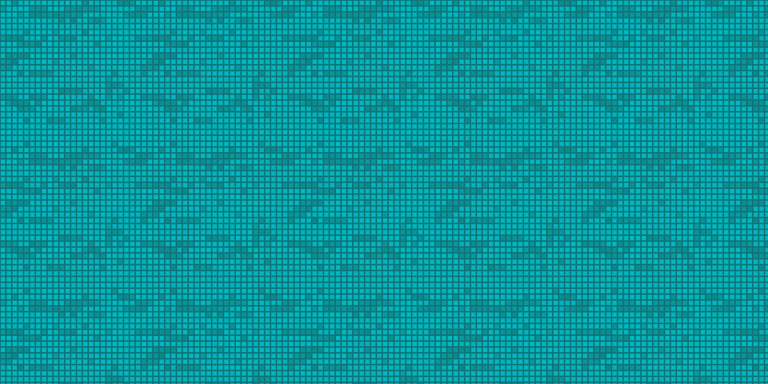
Give the GLSL for this pattern, as a Shadertoy shader.

```glsl
// Teal mosaic: small square tiles on dark grout, with a repeating block of dimmed tiles.

const float CELLS_DOWN   = 65.3;   // tiles over the canvas height
const float BLOCK_CELLS  = 25.0;   // tiles per side of the repeating block
const float TILE_HALF    = 0.365;  // half width of a tile, in cells
const float CORNER       = 0.06;   // corner radius, in cells
const float RUN_LENGTH   = 3.0;    // tiles in a horizontal dim run
const float RUN_CHANCE   = 0.13;
const float SINGLE_CHANCE = 0.07;
const float SHADE_JITTER = 0.04;
const float TAU = 6.2831853;

const vec3 GROUT  = vec3(0.05, 0.46, 0.48);
const vec3 BRIGHT = vec3(0.01, 0.715, 0.745);
const vec3 DIM    = vec3(0.06, 0.54, 0.55);

float hash(vec2 p) {
    vec3 q = fract(vec3(p.xyx) * 0.1031);
    q += dot(q, q.yzx + 33.33);
    return fract((q.x + q.y) * q.z);
}

float roundedBox(vec2 p, float halfSize, float radius) {
    vec2 d = abs(p) - halfSize + radius;
    return length(max(d, 0.0)) + min(max(d.x, d.y), 0.0) - radius;
}

// Layered sines that wrap with the block and gather the dim tiles in patches
float patchiness(vec2 cell) {
    vec2 a = cell * TAU / BLOCK_CELLS;
    return 1.0 + 0.35 * sin(2.0 * a.x + 3.0 * a.y)
               + 0.30 * sin(a.x - 5.0 * a.y + 1.7);
}

// How strongly a tile is dimmed, from 0 to 1
float dimming(vec2 cell) {
    float rowShift = floor(hash(vec2(cell.y, 71.0)) * BLOCK_CELLS);
    float run = floor(mod(cell.x + rowShift, BLOCK_CELLS) / RUN_LENGTH);
    float density = patchiness(cell);
    float inRun = step(hash(vec2(run + 40.0, cell.y)), RUN_CHANCE * density);
    float single = step(hash(cell + 11.0), SINGLE_CHANCE * density);
    float strength = mix(0.6, 1.0, hash(cell + 53.0));
    return max(inRun, single) * strength;
}

void mainImage(out vec4 fragColor, in vec2 fragCoord) {
    // Cells counted from the top left corner
    float cellsPerPixel = CELLS_DOWN / iResolution.y;
    vec2 p = vec2(fragCoord.x, iResolution.y - fragCoord.y) * cellsPerPixel;
    vec2 cell = mod(floor(p), BLOCK_CELLS);

    // Tile colour
    vec3 tile = mix(BRIGHT, DIM, dimming(cell));
    tile *= 1.0 + SHADE_JITTER * (hash(cell + 97.0) - 0.5);

    // Tile over grout
    float dist = roundedBox(fract(p) - 0.5, TILE_HALF, CORNER);
    float cover = clamp(0.5 - dist / cellsPerPixel, 0.0, 1.0);
    fragColor = vec4(mix(GROUT, tile, cover), 1.0);
}
```
